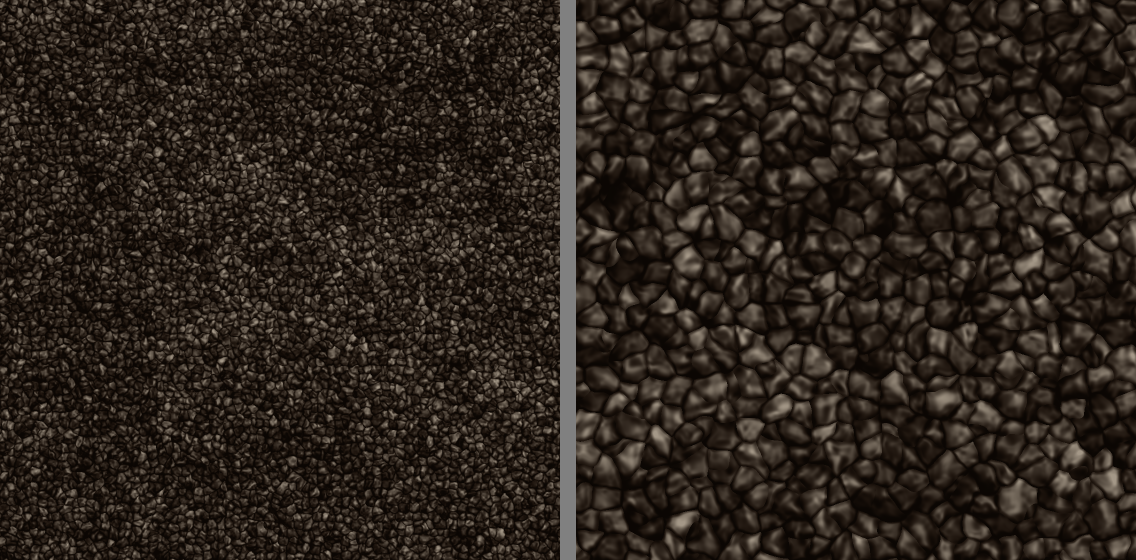
Left: the whole. Right: its middle third, enlarged.
A Shadertoy shader for this texture:

```glsl
// Dark brown granular surface: small overlapping domes packed on a jittered grid,
// lit from above right, with dark creases, uneven grain tones and fine pale glints.
// A soft exponential tone curve keeps most of it dark and the highlights rare.

#define GRAINS 72.0              // grains across the canvas
#define JITTER 0.9               // scatter of grain centres
#define CREASE 2.6               // depth of the gaps between grains
#define RELIEF 1.7               // strength of the side light
#define GRAIN_VARIATION 2.8      // tone difference from grain to grain
#define FACETS 4.6               // contrast of glints on a grain
#define FINE 2.6                 // contrast of the finest roughness
#define MOTTLE 1.0               // broad light and dark patches
#define EXPOSURE -1.25           // overall tone offset
#define LIGHT vec2(0.35, 0.85)
#define SHADOW_COLOR vec3(0.085, 0.049, 0.024)
#define SHEEN_COLOR vec3(0.100, 0.098, 0.091)

float hash(vec2 p) {
    return fract(sin(dot(p, vec2(127.1, 311.7))) * 43758.5453);
}

float noise(vec2 p) {
    vec2 i = floor(p), f = fract(p);
    f = f * f * (3.0 - 2.0 * f);
    return mix(mix(hash(i), hash(i + vec2(1, 0)), f.x),
               mix(hash(i + vec2(0, 1)), hash(i + vec2(1, 1)), f.x), f.y);
}

vec3 grainColor(vec2 uv) {
    vec2 p = uv * GRAINS;
    // Slightly bent outlines make the grains less regular
    p += 0.22 * (vec2(noise(p * 1.9), noise(p * 1.9 + 41.0)) - 0.5);
    vec2 cell = floor(p);

    // Find the highest dome here and the runner-up beneath it
    float top = -9.0, below = -9.0;
    vec2 id = cell, offset = vec2(0), local = vec2(0);
    for (int y = -1; y <= 1; y++)
    for (int x = -1; x <= 1; x++) {
        vec2 c = cell + vec2(x, y);
        vec2 jitter = vec2(hash(c), hash(c + 17.3)) - 0.5;
        vec2 d = p - c - 0.5 - JITTER * jitter;
        float angle = 6.2832 * hash(c + 5.7);
        float radius = mix(0.55, 0.8, hash(c + 31.9));
        float stretch = mix(1.0, 1.25, hash(c + 63.1));
        float cs = cos(angle), sn = sin(angle);
        vec2 turned = vec2(cs * d.x + sn * d.y, cs * d.y - sn * d.x);
        vec2 q = turned * vec2(1.0 / stretch, stretch) / radius;
        float height = 1.0 - dot(q, q) + 0.6 * hash(c + 83.7);
        if (height > top) {
            below = top;
            top = height;
            id = c;
            offset = d / radius;
            local = q;
        } else {
            below = max(below, height);
        }
    }

    // Sum the light on the grain: gaps, slope, own tone and surface glints
    float tone = EXPOSURE;
    tone += CREASE * smoothstep(0.0, 0.9, top - below);
    tone += RELIEF * dot(offset, LIGHT) - 1.5 * dot(local, local);
    tone += GRAIN_VARIATION * (hash(id + 9.1) - 0.5);
    vec2 seed = 50.0 * vec2(hash(id + 2.3), hash(id + 4.9));
    tone += FACETS * (noise(local * vec2(1.5, 2.3) + seed) - 0.5);
    tone += FINE * (noise(p * 4.5 + seed) - 0.5);
    tone += MOTTLE * (noise(uv * 7.0 + 3.0) + noise(uv * 16.0) - 1.0);

    // Soft exponential curve, with the deepest gaps falling towards black
    float sheen = min(log(1.0 + exp(tone)), 5.6);
    float depth = mix(0.5, 1.0, smoothstep(-3.5, -0.5, tone));
    return (SHADOW_COLOR + SHEEN_COLOR * sheen) * depth;
}

void mainImage(out vec4 fragColor, in vec2 fragCoord) {
    // Four samples per pixel smooth the grain edges
    vec3 color = vec3(0);
    for (int i = 0; i < 4; i++) {
        vec2 shift = vec2(i % 2, i / 2) * 0.5 - 0.25;
        color += grainColor((fragCoord + shift) / iResolution.y);
    }
    fragColor = vec4(color / 4.0, 1.0);
}
```
